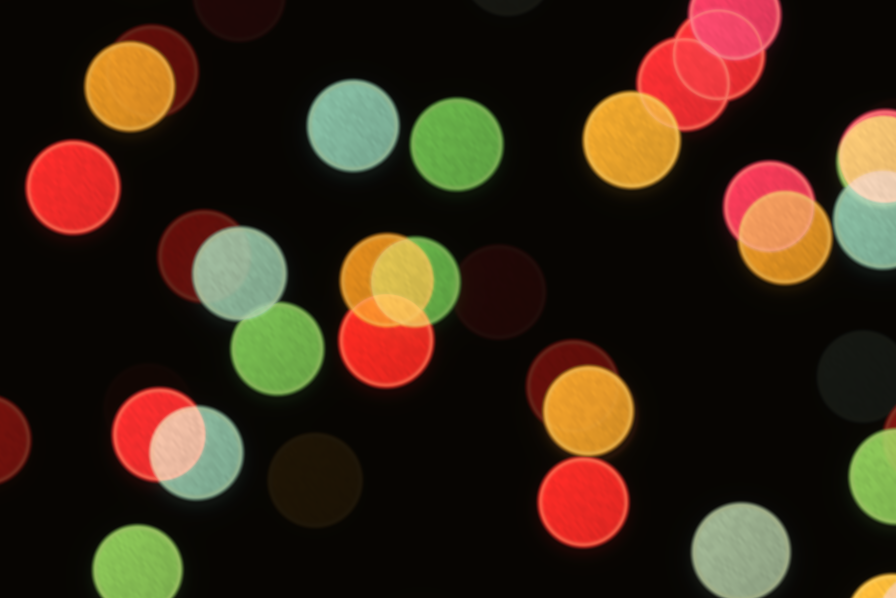
A WebGL 2 fragment shader for this background:

```glsl
#version 300 es
precision highp float;

uniform vec2 u_resolution;
out vec4 outColor;

const float CELL = 0.25;          // spacing of the lamp grid, in canvas heights
const float LAMP_RADIUS = 0.079;
const float EDGE_SOFTNESS = 0.005;
const vec3 NIGHT = vec3(0.026, 0.020, 0.008);

float hash(vec2 p) {
    vec3 q = fract(p.xyx * 0.1031);
    q += dot(q, q.yzx + 33.33);
    return fract((q.x + q.y) * q.z);
}

vec2 hash2(vec2 p) {
    return vec2(hash(p + 17.3), hash(p + 71.9));
}

float valueNoise(vec2 p) {
    vec2 i = floor(p);
    vec2 f = fract(p);
    f = f * f * (3.0 - 2.0 * f);
    float low = mix(hash(i), hash(i + vec2(1.0, 0.0)), f.x);
    float high = mix(hash(i + vec2(0.0, 1.0)), hash(i + 1.0), f.x);
    return mix(low, high, f.y);
}

// Evenly spread sequence over the cells, so shares stay steady
float spread(vec2 cell, vec2 stride) {
    return fract(dot(cell, stride) + 0.37);
}

// Lamp family chosen by share, varied within the family by tint
vec3 lampColor(float share, float tint) {
    if (share < 0.29) return mix(vec3(0.96, 0.15, 0.12), vec3(0.95, 0.24, 0.40), tint * tint);
    if (share < 0.50) return mix(vec3(0.34, 0.66, 0.26), vec3(0.58, 0.78, 0.35), tint);
    if (share < 0.68) return mix(vec3(0.84, 0.50, 0.09), vec3(1.00, 0.77, 0.24), tint);
    if (share < 0.84) return mix(vec3(0.35, 0.04, 0.03), vec3(0.54, 0.08, 0.06), tint);
    return mix(vec3(0.64, 0.68, 0.54), vec3(0.38, 0.76, 0.70), tint);
}

// Overlapping light: between the brighter of the two and a screen
vec3 addLight(vec3 base, vec3 light) {
    vec3 screened = 1.0 - (1.0 - base) * (1.0 - light);
    return mix(max(base, light), screened, 0.4);
}

// Disc with a bright rim, slight slanted shading and a weak halo
vec3 lamp(vec2 offset, float radius, vec3 color, float grain) {
    float dist = length(offset) - radius;
    float body = 1.0 - smoothstep(-EDGE_SOFTNESS, EDGE_SOFTNESS, dist);
    float rim = exp(-pow((dist + 0.005) / 0.004, 2.0));
    float shade = 0.97 + 0.06 * dot(offset, vec2(-0.8, 0.6)) / radius + grain;
    float haloDist = max(length(offset + vec2(0.0, 0.010)) - radius, 0.0);
    float halo = 0.09 * exp(-haloDist / 0.016);
    vec3 rimColor = mix(color, vec3(1.0, 0.95, 0.65) * max(color.r, color.g), 0.35);
    vec3 face = mix(color * shade, rimColor, rim * 0.7);
    return clamp(mix(color * halo, face, body), 0.0, 1.0);
}

void main() {
    vec2 p = gl_FragCoord.xy / u_resolution.y;
    vec2 home = floor(p / CELL);

    // Fine slanted texture on the lit faces
    vec2 slanted = mat2(0.8, -0.6, 0.6, 0.8) * p;
    float grain = 0.07 * (valueNoise(slanted * vec2(210.0, 90.0)) - 0.5);

    vec3 color = NIGHT;
    for (int y = -2; y <= 2; y++) {
        for (int x = -2; x <= 2; x++) {
            vec2 cell = home + vec2(x, y);
            vec2 jitter = (hash2(cell) - 0.5) * 1.2;
            vec2 offset = p - (cell + 0.5 + jitter) * CELL;
            float presence = spread(cell, vec2(0.7549, 0.5698));
            float share = spread(cell, vec2(0.6180, 0.4142));
            vec2 variety = hash2(cell + 40.0);
            float radius = LAMP_RADIUS * mix(0.95, 1.06, variety.x);

            // Main lamp, or a barely lit one in the sparse cells
            float power = presence < 0.7 ? 1.0 : 0.12;
            color = addLight(color, lamp(offset, radius, lampColor(share, variety.y) * power, grain));

            // Overlapping partner
            if (presence < 0.34) {
                float angle = 6.2832 * hash(cell + 90.0);
                vec2 shift = vec2(cos(angle), sin(angle)) * mix(0.04, 0.11, variety.x);
                float partnerShare = fract(share + 0.4 * variety.y);
                vec3 partnerColor = lampColor(partnerShare, variety.x);
                color = addLight(color, lamp(offset - shift, LAMP_RADIUS, partnerColor, grain));
            }
        }
    }

    outColor = vec4(color, 1.0);
}
```
